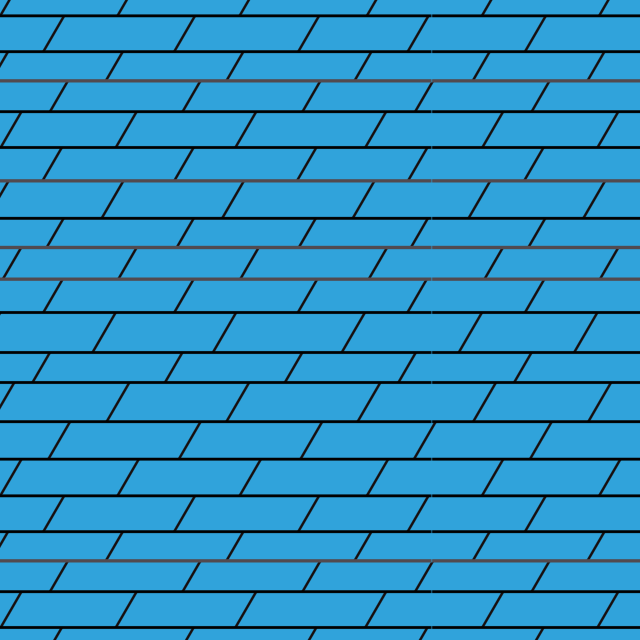
This pattern is drawn by a Shadertoy shader. Its source:

```glsl
#define UNITS 768.0        // design units across the canvas
#define ROWS 14
#define TILE vec2(578.0, 576.0)
#define TOP_OFFSET 19.0
#define SEAM_X 518.0
#define SLANT 0.58
#define JITTER 2.0
#define COURSE_HALF 1.7
#define JOINT_HALF 1.5
#define BLUE vec3(0.19, 0.64, 0.86)
#define JOINT_COLOR vec3(0.09, 0.06, 0.06)
#define FADED_COLOR vec3(0.32, 0.29, 0.31)

// Course heights from the top, and where each course's first joint lands
const float heights[ROWS] = float[ROWS](
    43.0, 35.0, 37.0, 43.0, 40.0, 45.0, 35.0,
    38.0, 40.0, 48.0, 36.0, 47.0, 45.0, 44.0);
const float shifts[ROWS] = float[ROWS](
    52.0, 127.0, 60.0, 139.0, 51.0, 122.0, 56.0,
    142.0, 52.0, 111.0, 39.0, 128.0, 58.0, 141.0);

float hash(vec2 p) {
    return fract(sin(dot(p, vec2(12.9898, 78.233))) * 43758.5453);
}

float stroke(float dist, float halfWidth, float soft) {
    return 1.0 - smoothstep(halfWidth - soft, halfWidth + soft, dist);
}

// Distance to the nearest slanted joint of one course
float jointDistance(float x, int row) {
    vec4 columns = row % 2 == 0 ? vec4(0.0, 158.0, 304.0, 438.0)
                                : vec4(0.0, 145.0, 300.0, 439.0);
    float nearest = TILE.x;
    for (int k = 0; k < 4; k++) {
        float wobble = k == 0 ? 0.0 : JITTER * (2.0 * hash(vec2(row, k)) - 1.0);
        float offset = x - shifts[row] - columns[k] - wobble;
        nearest = min(nearest, abs(mod(offset + 0.5 * TILE.x, TILE.x) - 0.5 * TILE.x));
    }
    return nearest / sqrt(1.0 + SLANT * SLANT);
}

void mainImage(out vec4 fragColor, in vec2 fragCoord) {
    vec2 p = fragCoord / iResolution.xy * UNITS;
    float soft = 0.75 * UNITS / iResolution.y;
    float y = mod(UNITS - p.y - TOP_OFFSET, TILE.y);

    // Find the course that holds this height
    int row = 0;
    float top = 0.0;
    while (row < ROWS - 1 && y >= top + heights[row]) {
        top += heights[row];
        row++;
    }
    float above = y - top;
    float below = heights[row] - above;

    // Slanted joints
    float joint = stroke(jointDistance(p.x - SLANT * below, row), JOINT_HALF, soft);
    vec3 color = mix(BLUE, JOINT_COLOR, joint);

    // Course lines, a few of them faded and slightly wider
    int line = above < below ? row : (row + 1) % ROWS;
    bool faded = line == 2 || line == 5 || line == 7 || line == 8;
    float course = stroke(min(above, below), COURSE_HALF + (faded ? 0.3 : 0.0), soft);
    vec3 ink = faded ? FADED_COLOR : vec3(0.0);

    // Pale nick where the lines cross the tile seam
    float seam = abs(mod(p.x - SEAM_X + 0.5 * TILE.x, TILE.x) - 0.5 * TILE.x);
    ink = mix(ink, BLUE, 0.5 * stroke(seam, 0.8, soft));

    fragColor = vec4(mix(color, ink, course), 1.0);
}
```
